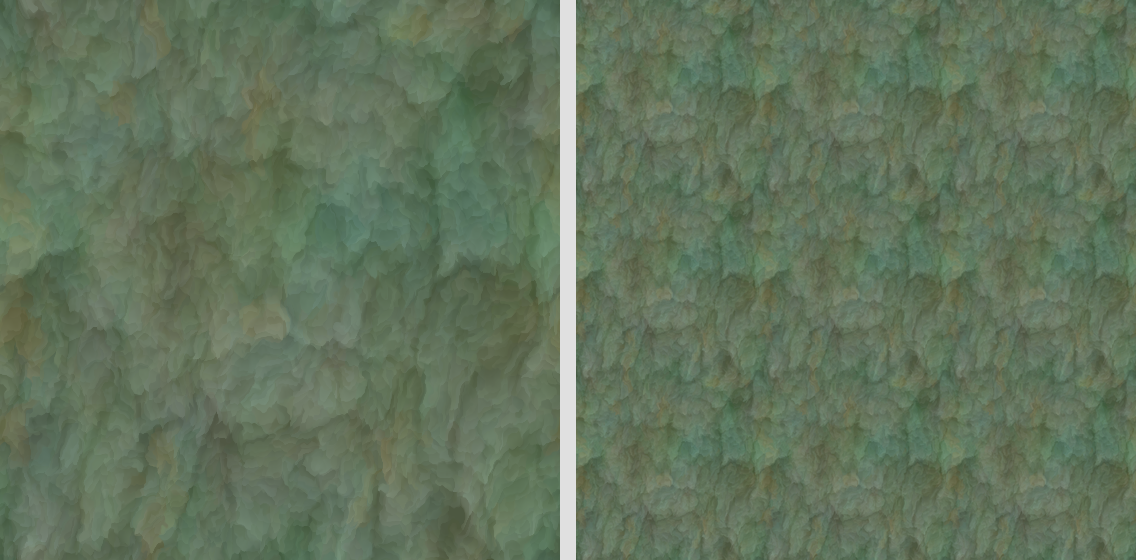
Left, the tile; right, the same tile 3 across and 3 down.
Write a Shadertoy shader that draws this texture.

```glsl
// Mossy green painted rock: long leaning lobes overlap like scales, with dark
// creases and pale lower tips. Wrapped cellular noise forms the lobes and the
// brush daubs; wrapped value noise bends them and varies tone and hue.

const vec3 DEEP_OLIVE = vec3(0.285, 0.350, 0.248);
const vec3 PALE_SAGE  = vec3(0.464, 0.558, 0.466);
const vec3 WARM_SHIFT = vec3(0.110, -0.035, -0.015);
const vec3 BLUE_SHIFT = vec3(0.005, 0.000, 0.100);
const vec3 RUST_SHIFT = vec3(0.045, 0.005, -0.025);

const vec2 BIG_LOBES   = vec2(9.0, 4.0);    // whole repeats per canvas
const vec2 SMALL_LOBES = vec2(17.0, 8.0);
const vec2 WIDE_DAUBS  = vec2(44.0, 26.0);
const vec2 FINE_DAUBS  = vec2(96.0, 64.0);

const float LEAN        = 0.27;   // radians from vertical, top to the right
const float LEAN_SPREAD = 0.75;
const float TAPER       = 0.55;   // narrowing of a cell towards its foot
const float BEND        = 0.085;
const float WAVER       = 0.035;
const float RAGGED      = 0.012;

struct Cell {
    vec2 seed;    // centre, in canvas units
    vec3 rnd;     // random values of the cell
    float along;  // height within the cell, foot to head
    float edge;   // distance to the border
};

vec3 hash3(vec3 p) {
    p = fract(p * vec3(0.1031, 0.1030, 0.0973));
    p += dot(p, p.yxz + 33.33);
    return fract((p.xxy + p.yxx) * p.zyx);
}

// Wraps whole cell numbers; the half step keeps the division off the border
vec2 wrap(vec2 id, vec2 grid) {
    return floor(mod(id + 0.5, grid));
}

// Value noise that wraps after one canvas
float noise(vec2 uv, vec2 grid) {
    vec2 p = uv * grid;
    vec2 i = floor(p);
    vec2 f = p - i;
    f = f * f * (3.0 - 2.0 * f);
    vec2 a = wrap(i, grid);
    vec2 b = wrap(i + 1.0, grid);
    float low  = mix(hash3(vec3(a, grid.x)).x, hash3(vec3(b.x, a.y, grid.x)).x, f.x);
    float high = mix(hash3(vec3(a.x, b.y, grid.x)).x, hash3(vec3(b, grid.x)).x, f.x);
    return mix(low, high, f.y);
}

// Layered noise, centred on zero
float layers(vec2 uv, vec2 grid) {
    float sum = 0.0;
    float amp = 0.55;
    for (int i = 0; i < 3; i++) {
        sum += amp * (noise(uv, grid) - 0.5);
        grid *= 2.0;
        amp *= 0.5;
    }
    return sum;
}

// Leaning, tapered cells whose values blend narrowly at the borders
Cell cells(vec2 uv, vec2 grid, float stretch, float sharpness) {
    vec2 base = floor(uv * grid);
    Cell sum = Cell(vec2(0.0), vec3(0.0), 0.0, 0.0);
    float total = 0.0;
    float nearest = 9.0;
    float second = 9.0;
    for (int y = -2; y <= 2; y++) {
        for (int x = -2; x <= 2; x++) {
            vec2 id = base + vec2(x, y);
            vec3 rnd = hash3(vec3(wrap(id, grid), grid.y + 5.0));
            vec2 seed = (id + 0.5 + 0.85 * (rnd.xy - 0.5)) / grid;
            float angle = LEAN + LEAN_SPREAD * (rnd.z - 0.5);
            vec2 axis = vec2(sin(angle), cos(angle));
            vec2 d = (uv - seed) * grid.y;
            float along = dot(d, axis);
            float across = dot(d, vec2(axis.y, -axis.x)) * stretch;
            across *= 1.0 - TAPER * clamp(along, -0.8, 0.8);
            float dist = length(vec2(across, along));
            second = min(second, max(nearest, dist));
            nearest = min(nearest, dist);
            float weight = exp(-sharpness * dist);
            sum.seed += weight * seed;
            sum.rnd += weight * rnd;
            sum.along += weight * along;
            total += weight;
        }
    }
    return Cell(sum.seed / total, sum.rnd / total, sum.along / total, second - nearest);
}

void mainImage(out vec4 fragColor, in vec2 fragCoord) {
    vec2 uv = fragCoord / iResolution.xy;

    // Bent, wavering and ragged coordinates
    vec2 bend = vec2(layers(uv, vec2(5.0, 4.0)), layers(uv + 0.37, vec2(6.0, 5.0)));
    vec2 waver = vec2(layers(uv, vec2(18.0, 12.0)), layers(uv + 0.29, vec2(17.0, 13.0)));
    vec2 rough = vec2(layers(uv, vec2(52.0, 36.0)), layers(uv + 0.61, vec2(50.0, 38.0)));
    vec2 flow = uv + BEND * bend + WAVER * waver + RAGGED * rough;

    // Brush daubs, then lobes broken up by them
    Cell wide = cells(flow + RAGGED * rough, WIDE_DAUBS, 2.0, 36.0);
    Cell fine = cells(flow + RAGGED * rough, FINE_DAUBS, 1.7, 26.0);
    vec2 stroke = mix(flow, fine.seed, 0.45);
    Cell big = cells(stroke, BIG_LOBES, 2.6, 46.0);
    Cell small = cells(stroke + 0.03 * bend.yx, SMALL_LOBES, 2.5, 40.0);
    vec2 patchPos = mix(wide.seed, fine.seed, 0.5);

    // Creases fade in and out along the borders
    float fade = smoothstep(-0.16, 0.16, layers(uv + 0.23, vec2(7.0, 5.0)));
    float crease = 0.25 * (1.0 - smoothstep(0.0, 0.24, big.edge)) * (0.25 + 0.75 * fade);
    crease += 0.14 * (1.0 - smoothstep(0.0, 0.28, small.edge)) * (1.0 - 0.7 * fade);

    // Light and dark
    float tone = 0.585 - crease - 0.22 * big.along - 0.15 * small.along;
    tone += 0.12 * (big.rnd.x - 0.5) + 0.13 * (small.rnd.y - 0.5);
    tone += 0.15 * (wide.rnd.x - 0.5) - 0.08 * wide.along;
    tone += 0.16 * (fine.rnd.y - 0.5) - 0.08 * fine.along;
    tone += 0.36 * layers(patchPos, vec2(6.0, 4.0));
    vec3 color = mix(DEEP_OLIVE, PALE_SAGE, clamp(tone, 0.0, 1.0));

    // Warm, bluish and rusty patches
    float warm = layers(patchPos + 0.41, vec2(8.0, 5.0)) + 0.16 * (wide.rnd.z - 0.5);
    float blue = layers(patchPos + 0.73, vec2(9.0, 6.0)) + 0.18 * (fine.rnd.z - 0.5);
    float rust = smoothstep(0.14, 0.30, layers(patchPos + 0.17, vec2(11.0, 8.0)));
    color += WARM_SHIFT * warm + BLUE_SHIFT * blue + RUST_SHIFT * rust;

    fragColor = vec4(color, 1.0);
}
```
